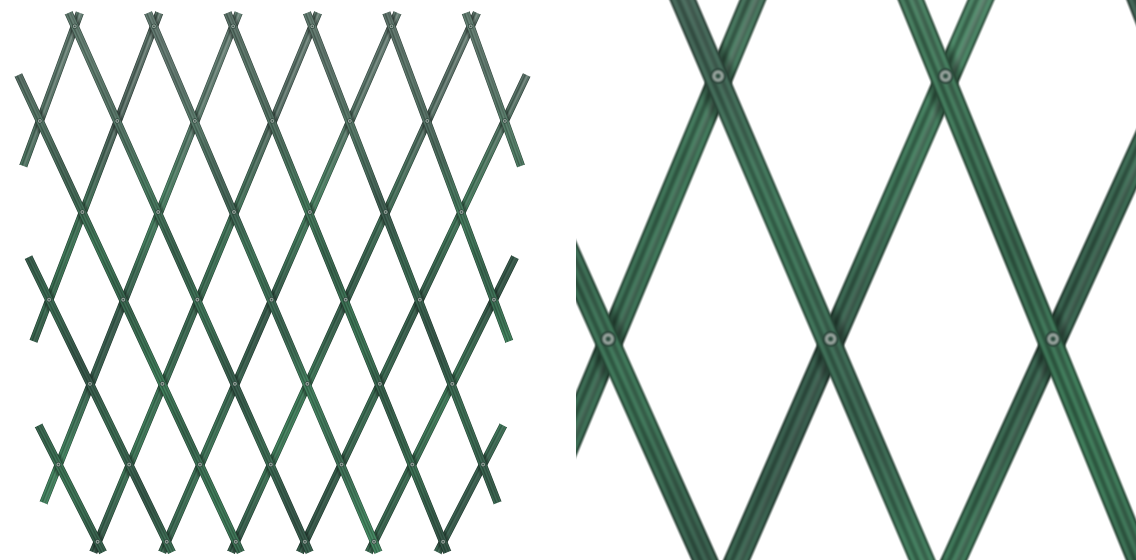
Left, the full canvas; right, a detail of the centre.
Give the GLSL for this pattern, as a three.js fragment shader.

```glsl
#define ROWS 6.0
#define SIDE_COL 6.0
#define SLATS 9
#define HALF_WIDTH 0.0074
#define END_OVERHANG 0.14
#define SIDE_OVERHANG 0.49
#define SCREW_RADIUS 0.0046
#define SOFT 0.0011
#define DARK_GREEN vec3(0.19, 0.31, 0.26)
#define LEAF_GREEN vec3(0.23, 0.46, 0.33)
#define HAZE_GREY vec3(0.37, 0.43, 0.41)
#define GLINT vec3(0.66, 0.72, 0.69)

varying vec2 vUv;

float hash(float n) {
  return fract(sin(n * 12.9898) * 43758.5453);
}

float coverage(float dist) {
  return 1.0 - smoothstep(-SOFT, SOFT, dist);
}

float pitchAt(float row) {
  return 0.1414 - 0.003 * row;
}

// Joint of the lattice; columns count half pitches from the centre, rows count down
vec2 joint(float col, float row) {
  return vec2(0.487 - 0.0007 * row + 0.5 * pitchAt(row) * col,
              0.953 - 0.172 * row + 0.0031 * row * row);
}

// Distance, position across (-1 to 1) and id of the nearest parallel slat
vec3 nearestSlat(vec2 p, float side) {
  vec3 nearest = vec3(1.0, 0.0, 0.0);
  for (int i = 0; i < SLATS; i++) {
    float start = 2.0 * float(i) - 11.0;
    float first = max(0.0, -SIDE_COL - start);
    float last = min(ROWS, SIDE_COL - start);
    first -= first > 0.0 ? SIDE_OVERHANG : END_OVERHANG;
    last += last < ROWS ? SIDE_OVERHANG : END_OVERHANG;

    vec2 a = joint(side * (start + first), first);
    vec2 b = joint(side * (start + last), last);
    vec2 dir = normalize(b - a);
    float along = dot(p - a, dir);
    float across = dot(p - a, vec2(-dir.y, dir.x));
    float dist = max(abs(across) - HALF_WIDTH, max(-along, along - length(b - a)));
    if (dist < nearest.x) nearest = vec3(dist, across / HALF_WIDTH, start + 40.0 * side);
  }
  return nearest;
}

// Grooved plastic: green patches, grey haze near the top, lengthwise ridges
vec3 slatColor(vec2 p, vec3 slat, float gloss) {
  float patches = 0.5 + 0.28 * sin(p.x * 13.0 + p.y * 9.0 + slat.z)
                      + 0.22 * sin(p.x * 21.0 - p.y * 17.0 + 1.3);
  float haze = smoothstep(0.5, 0.95, p.y);
  float ridge = 0.5 + 0.5 * cos(slat.y * 9.42);
  float wear = 0.03 * sin(p.x * 170.0 + slat.z) * sin(p.y * 130.0);

  vec3 color = mix(DARK_GREEN, LEAF_GREEN, patches);
  color = mix(color, HAZE_GREY, 0.75 * haze);
  color *= 0.84 + 0.3 * ridge + 0.14 * (hash(slat.z) - 0.5) + wear;
  color *= 1.0 - 0.2 * smoothstep(0.7, 1.0, abs(slat.y));
  float streak = exp(-18.0 * (slat.y - 0.25) * (slat.y - 0.25));
  return mix(color, GLINT, streak * gloss * (0.2 + 0.5 * haze));
}

// Distance to the closest screw centre
float screwDistance(vec2 p) {
  float nearest = 1.0;
  for (float row = 0.0; row <= ROWS; row++) {
    float odd = 1.0 - mod(row, 2.0);
    float col = (p.x - joint(0.0, row).x) / (0.5 * pitchAt(row));
    col = 2.0 * floor(0.5 * (col - odd) + 0.5) + odd;
    col = clamp(col, odd - SIDE_COL, SIDE_COL - odd);
    nearest = min(nearest, distance(p, joint(col, row)));
  }
  return nearest;
}

void main() {
  vec2 p = vUv;
  vec3 rear = nearestSlat(p, -1.0);
  vec3 front = nearestSlat(p, 1.0);

  // Rear slats, shaded where the front ones cross
  float shadow = mix(0.68, 1.0, smoothstep(0.0, 0.007, front.x));
  vec3 color = mix(vec3(1.0), slatColor(p, rear, 0.8) * shadow, coverage(rear.x));

  // Front slats
  color = mix(color, slatColor(p, front, 0.3), coverage(front.x));

  // Screws: dark rim, pale head, dark socket
  float screw = screwDistance(p);
  color = mix(color, DARK_GREEN * 0.85, coverage(screw - SCREW_RADIUS));
  color = mix(color, GLINT * 0.85, coverage(screw - 0.76 * SCREW_RADIUS));
  color = mix(color, DARK_GREEN, coverage(screw - 0.28 * SCREW_RADIUS));

  gl_FragColor = vec4(color, 1.0);
}
```
